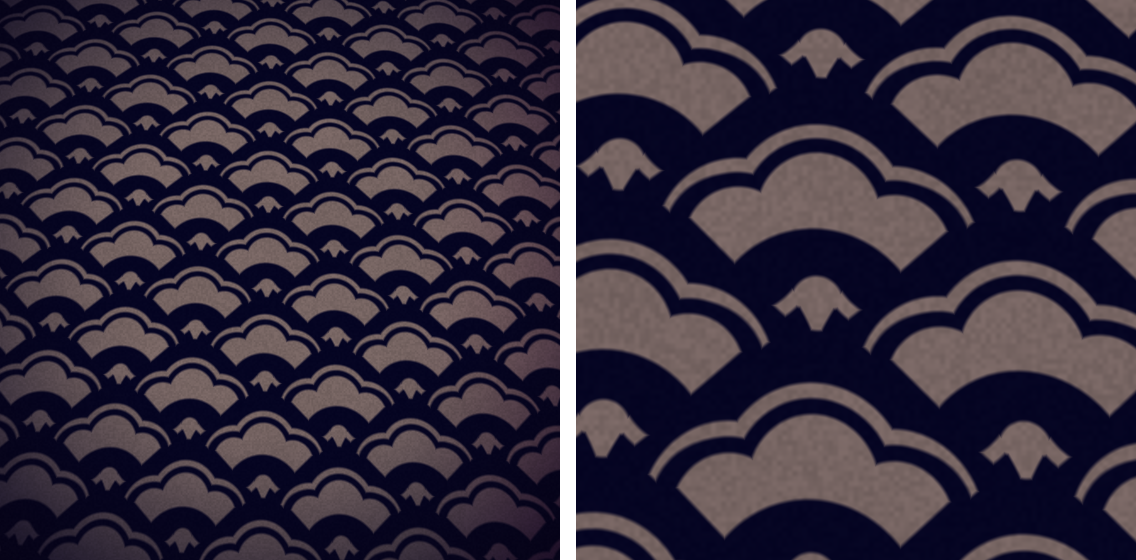
Left, the full canvas; right, a detail of the centre.
Write a Shadertoy shader that draws this pattern.

```glsl
const float ROW_HEIGHT = 0.62;   // half a row, with half a column as 1

float hash(vec2 p) {
    p = fract(p * vec2(0.1031, 0.1137));
    p += dot(p, p.yx + 33.33);
    return fract((p.x + p.y) * p.x * 97.3);
}

float noise(vec2 p) {
    vec2 cell = floor(p), f = fract(p);
    f = f * f * (3.0 - 2.0 * f);
    return mix(mix(hash(cell), hash(cell + vec2(1, 0)), f.x),
               mix(hash(cell + vec2(0, 1)), hash(cell + vec2(1, 1)), f.x), f.y);
}

// Canvas position to lattice position on the receding plane
vec2 planePosition(vec2 canvas) {
    mat3 planeToCanvas = mat3(0.1048, 0.0060, 0.0010,
                             -0.0128, 0.0547, -0.0242,
                              0.4844, 0.1094, 1.0);
    vec3 q = inverse(planeToCanvas) * vec3(canvas.x, 1.0 - canvas.y, 1.0);
    vec2 lattice = q.xy / q.z;
    return vec2(lattice.x, (0.33 - lattice.y) * ROW_HEIGHT);
}

// Signed distance to a wedge opening upward; x is mirrored already
float wedge(vec2 p, float halfAngle) {
    return dot(p, vec2(cos(halfAngle), -sin(halfAngle)));
}

// Three overlapping lobes
float lobes(vec2 p) {
    float middle = length(p - vec2(0.0, 0.61)) - 0.31;
    float side = length(p - vec2(0.39, 0.46)) - 0.27;
    return min(middle, side);
}

// Rounded top narrowing to a point at the fan origin
float teardrop(vec2 p) {
    float flank = p.x - 0.13 * pow(max(p.y, 0.0) / 0.24, 1.25);
    float cap = length(p - vec2(0.0, 0.19)) - 0.128;
    return max(flank, cap);
}

// Scalloped fan, its outline and the drop beneath
float fan(vec2 p) {
    p.x = abs(p.x);
    float scallop = lobes(p);
    float cloud = max(max(scallop, 0.545 - length(p)), wedge(p, 0.845));
    float taper = 0.035 * smoothstep(0.45, 0.8, p.x);
    float rim = max(max(scallop - 0.142, 0.072 + taper - scallop), wedge(p, 0.895));
    return min(min(cloud, rim), teardrop(p));
}

// Repeats the fan in one rectangular lattice
float fanLattice(vec2 p) {
    vec2 period = vec2(2.0, 2.0 * ROW_HEIGHT);
    vec2 local = vec2(mod(p.x + 1.0, period.x) - 1.0,
                      mod(p.y + 0.08, period.y) - 0.08);
    return fan(local);
}

void mainImage(out vec4 fragColor, in vec2 fragCoord) {
    vec2 canvas = fragCoord / iResolution.xy;
    vec2 plane = planePosition(canvas);

    // Two staggered lattices
    float d = min(fanLattice(plane), fanLattice(plane - vec2(1.0, ROW_HEIGHT)));
    float softness = 0.008 + 0.6 * length(fwidth(plane));
    float motif = 1.0 - smoothstep(-softness, softness, d);

    // Vignette and warm cast toward the right
    float fade = smoothstep(0.24, 0.84, length(canvas - vec2(0.5, 0.53)));
    vec3 cream = mix(vec3(0.465, 0.395, 0.385), vec3(0.05, 0.035, 0.13), fade);
    cream += vec3(0.025, -0.01, 0.0) * smoothstep(0.7, 1.0, canvas.x);
    vec3 navy = mix(vec3(0.02, 0.018, 0.135), vec3(0.025, 0.012, 0.09), fade);

    // Fine grain and soft blotches
    float grain = noise(canvas * 330.0) - 0.5;
    float blotch = noise(canvas * 14.0) - 0.5;
    cream *= 1.0 + 0.13 * grain + 0.06 * blotch;
    navy += 0.012 * grain;

    fragColor = vec4(mix(navy, cream, motif), 1.0);
}
```
